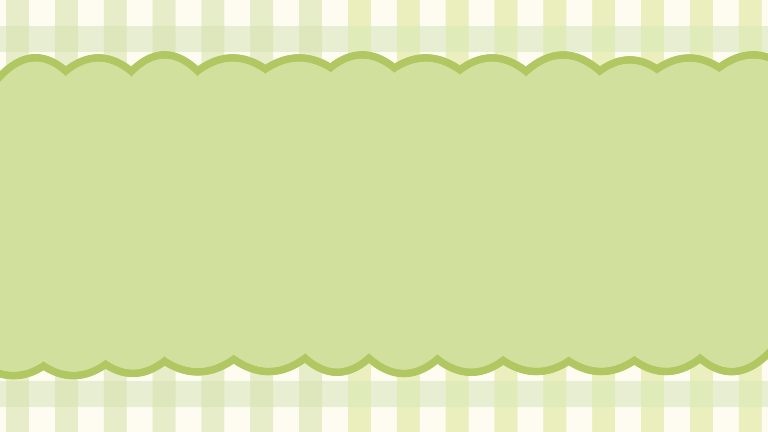
Reproduce this background procedurally as a WebGL 1 fragment shader.

```glsl
precision highp float;
// Pale green panel with hand-drawn scalloped edges over a cream gingham cloth.

uniform vec2 u_resolution;

// Layout space: 768 x 432 units, y pointing down.
const vec2 LAYOUT = vec2(768.0, 432.0);
const float TAU = 6.2831853;

float bump(float x, float sharpness) {
  return exp(-x * x * sharpness);
}

// Antialiased band of the given half width around zero.
float band(float offset, float halfWidth, float aa) {
  return smoothstep(-0.5 * aa, 0.5 * aa, halfWidth - abs(offset));
}

// Points where neighbouring scallops meet, with uneven spacing.
vec2 topCusp(float i) {
  float x = 65.7 * i + 3.0 * bump(i - 4.4, 1.0) + 8.5 * bump(i - 9.0, 3.0)
          - 3.5 * bump(i - 11.0, 2.0);
  float y = 69.5 + 8.5 * bump(i, 2.0) + 2.0 * cos(TAU * (i - 2.3) / 6.0);
  return vec2(x, y);
}

vec2 bottomCusp(float i) {
  float x = 44.0 + 65.6 * i - 11.0 * bump(i - 2.2, 0.7)
          - 3.0 * bump(i - 5.0, 3.0) + 4.0 * bump(i - 11.0, 3.0);
  float y = 359.5 + 5.5 * bump(i, 0.5) + 1.5 * cos(TAU * (i - 8.0) / 7.0)
          - 6.0 * bump(i - 11.0, 2.0);
  return vec2(x, y);
}

// Approximate signed distance below a parabolic arch from a to b.
float archDistance(vec2 p, vec2 a, vec2 b, float crest) {
  float span = b.x - a.x;
  float t = (p.x - a.x) / span;
  float rise = crest - 0.5 * (a.y + b.y);
  float y = mix(a.y, b.y, t) + 4.0 * rise * t * (1.0 - t);
  float slope = (b.y - a.y + 4.0 * rise * (1.0 - 2.0 * t)) / span;
  return (p.y - y) / sqrt(1.0 + slope * slope);
}

// Signed distance to the panel outline, negative inside.
float panelDistance(vec2 p) {
  float top = -1000.0;
  float bottom = -1000.0;
  for (int n = 0; n < 13; n++) {
    float i = float(n);
    vec2 a = topCusp(i);
    vec2 b = topCusp(i + 1.0);
    if (p.x >= a.x && p.x < b.x) {
      float crest = 56.9 - 2.0 * cos(TAU * (i - 2.0) / 3.0) + 2.0 * bump(i - 9.0, 3.0);
      top = -archDistance(p, a, b, crest);
    }
    i -= 1.0;
    a = bottomCusp(i);
    b = bottomCusp(i + 1.0);
    if (p.x >= a.x && p.x < b.x) {
      float crest = 371.5 + 4.5 * bump(i + 0.5, 0.4) + 2.0 * bump(i - 5.0, 1.0);
      bottom = archDistance(p, a, b, crest);
    }
  }
  return max(top, bottom);
}

// Two translucent stripe directions; the right half is a little yellower.
vec3 gingham(vec2 p, float aa) {
  float yellow = step(340.0, p.x);
  float column = band(mod(p.x - 17.5 + 24.4, 48.85) - 24.4, 11.5, aa);
  float row = max(band(p.y - 39.0, 13.2, aa), band(p.y - 394.0, 13.2, aa));
  vec3 cream = vec3(0.995, 0.99, 0.945);
  vec3 stripe = mix(vec3(0.905, 0.925, 0.79), vec3(0.92, 0.935, 0.74), yellow);
  vec3 sash = vec3(0.905, 0.935, 0.825);
  vec3 crossing = mix(vec3(0.865, 0.905, 0.735), vec3(0.875, 0.92, 0.72), yellow);
  return mix(mix(cream, stripe, column), mix(sash, crossing, column), row);
}

void main() {
  vec2 p = gl_FragCoord.xy / u_resolution * LAYOUT;
  p.y = LAYOUT.y - p.y;
  float aa = LAYOUT.x / u_resolution.x;

  float edge = panelDistance(p);
  vec3 color = gingham(p, aa);
  color = mix(color, vec3(0.82, 0.88, 0.615), smoothstep(0.5 * aa, -0.5 * aa, edge));
  color = mix(color, vec3(0.69, 0.78, 0.385), band(edge, 3.8, aa));
  gl_FragColor = vec4(color, 1.0);
}
```
